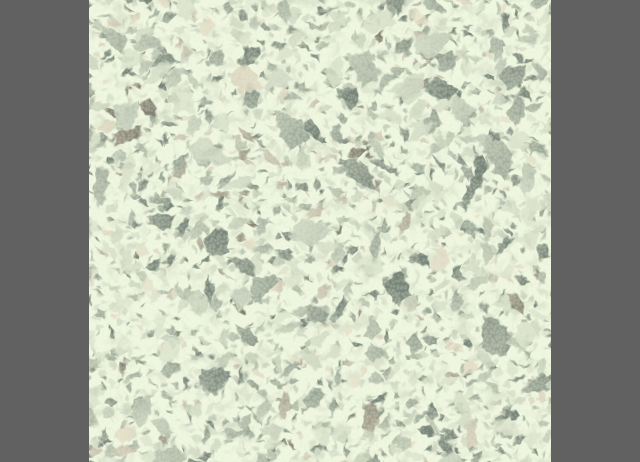
Write a WebGL 2 fragment shader that draws this texture.

```glsl
#version 300 es
precision highp float;
// Pale green-white terrazzo: angular grey stone chips in a square slab between grey side bands.

uniform vec2 u_resolution;
out vec4 fragColor;

const vec3 BAND_COLOR = vec3(0.38);
const vec3 GROUND_LIGHT = vec3(0.938, 0.967, 0.877);
const vec3 GROUND_SHADE = vec3(0.855, 0.885, 0.795);
const vec3 CHIP_PALE = vec3(0.885, 0.915, 0.825);
const vec3 CHIP_DARK = vec3(0.47, 0.52, 0.475);
const vec3 WARM_TINT = vec3(0.04, -0.015, -0.02);
const float SLAB_HALF = 0.5;       // half width, in canvas heights
const int LAYERS = 4;
const float FINEST_GRID = 43.0;    // cells per canvas height
const float GRID_RATIO = 0.635;    // each coarser layer
const float CHIP_DENSITY = 0.78;
const float TONE_POWER = 2.0;      // higher gives fewer dark chips
const float EDGE_SOFTNESS = 0.0024;
const float EDGE_WOBBLE = 0.0022;
const int CHIP_SIDES = 5;
const float TAU = 6.28318;

vec2 hash2(vec2 p) {
    vec3 q = fract(p.xyx * vec3(0.1031, 0.1030, 0.0973));
    q += dot(q, q.yzx + 33.33);
    return fract((q.xx + q.yz) * q.zy);
}

// Distance to the nearest scattered point
float cellular(vec2 p) {
    vec2 cell = floor(p);
    float nearest = 4.0;
    for (int y = -1; y <= 1; y++)
        for (int x = -1; x <= 1; x++) {
            vec2 id = cell + vec2(x, y);
            vec2 offset = id + hash2(id + 71.0) - p;
            nearest = min(nearest, dot(offset, offset));
        }
    return sqrt(nearest);
}

// Layered sines that roughen the chip outlines
vec2 wobble(vec2 p) {
    vec2 w = sin(p.yx * vec2(131.0, 117.0) + 3.0 * sin(p * 61.0));
    return w + 0.6 * sin(p.yx * vec2(289.0, 313.0) + 2.0 * sin(p * 173.0));
}

// Irregular polygon around a unit disc
float chipShape(vec2 q, vec2 seed) {
    float d = -1.0;
    for (int i = 0; i < CHIP_SIDES; i++) {
        vec2 h = hash2(seed + float(i) * 7.3);
        float a = TAU * (float(i) + 0.75 * (h.x - 0.5)) / float(CHIP_SIDES);
        d = max(d, dot(q, vec2(cos(a), sin(a))) - mix(0.55, 1.0, h.y));
    }
    return d;
}

// Paints one grid of chips over the given color
vec3 chipLayer(vec3 color, vec2 p, float grid, float layer, float grain, float soft) {
    vec2 g = p * grid;
    vec2 cell = floor(g);
    for (int y = -1; y <= 1; y++)
        for (int x = -1; x <= 1; x++) {
            vec2 id = cell + vec2(x, y);
            vec2 seed = id + 37.0 * layer + 11.0;
            vec2 place = hash2(seed);
            vec2 form = hash2(seed + 101.3);
            vec2 turn = hash2(seed + 211.7);
            vec2 look = hash2(seed + 307.1);
            if (turn.y > CHIP_DENSITY) continue;

            float angle = 0.3 + 0.46 * TAU * (turn.x - 0.5);
            float c = cos(angle), s = sin(angle);
            float halfLength = mix(0.26, 0.48, form.x);
            vec2 size = halfLength * vec2(1.0, mix(0.32, 0.78, form.y));
            vec2 q = mat2(c, -s, s, c) * (g - id - place) / size;
            float d = chipShape(q, seed + 401.9) * size.y / grid;

            float tone = mix(0.06, 1.0, pow(look.x, TONE_POWER));
            tone *= 0.72 + 0.5 * grain + 0.16 * q.x;
            vec3 stone = mix(CHIP_PALE, CHIP_DARK, clamp(tone, 0.0, 1.0));
            stone += WARM_TINT * step(0.88, look.y);
            float cover = 1.0 - smoothstep(-soft, soft, d);
            color = mix(color, stone, cover * mix(0.8, 1.0, look.x));
        }
    return color;
}

void main() {
    vec2 p = gl_FragCoord.xy / u_resolution.y;
    float pixel = 1.0 / u_resolution.y;
    float fromCenter = abs(p.x - 0.5 * u_resolution.x / u_resolution.y);
    float soft = max(EDGE_SOFTNESS, 0.7 * pixel);
    vec2 rough = p + EDGE_WOBBLE * wobble(p);

    // Cloudy binder with fine grain
    float grain = cellular(p * 135.0);
    float cloud = 0.65 * cellular(rough * vec2(19.0, 27.0)) + 0.35 * cellular(rough * 58.0);
    float shade = 0.75 * smoothstep(0.38, 0.82, cloud) + 0.28 * (grain - 0.35);
    vec3 color = mix(GROUND_LIGHT, GROUND_SHADE, clamp(shade, 0.0, 1.0));

    // Chips from fine to coarse
    float grid = FINEST_GRID;
    for (int i = 0; i < LAYERS; i++) {
        color = chipLayer(color, rough, grid, float(i), grain, soft);
        grid *= GRID_RATIO;
    }

    // Side bands
    float band = smoothstep(-0.5 * pixel, 0.5 * pixel, fromCenter - SLAB_HALF);
    fragColor = vec4(mix(color, BAND_COLOR, band), 1.0);
}
```
